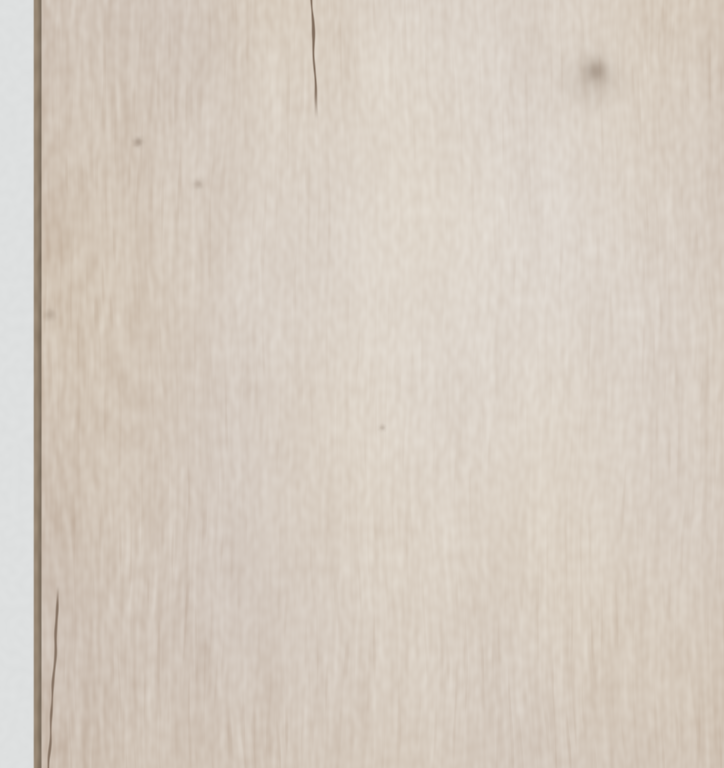
This texture is drawn by a Shadertoy shader. Its source:

```glsl
// Pale oak board beside a light wall strip, lit by a soft glow right of centre.
// Stretched gradient noise makes the fibres; contours of a warped field make the
// looping figure at the left, and a few knots and cracks are laid on top.

#define WALL_COLOR vec3(0.870, 0.878, 0.878)
#define EDGE_COLOR vec3(0.550, 0.490, 0.420)
#define DARK_WOOD  vec3(0.750, 0.680, 0.615)
#define PALE_WOOD  vec3(0.870, 0.835, 0.793)
#define CRACK_COLOR vec3(0.430, 0.350, 0.285)
#define WALL_END 0.044
#define WOOD_START 0.054
#define GLOW_CENTER vec2(0.60, 0.62)
#define GRAIN_CONTRAST 0.36
#define FIGURE_CONTRAST 0.13
#define MOTTLE_CONTRAST 0.20
#define SOFTNESS 0.0015

vec2 gradientAt(vec2 cell) {
    vec3 h = fract(cell.xyx * vec3(0.1031, 0.1030, 0.0973));
    h += dot(h, h.yzx + 33.33);
    float angle = 6.2832 * fract((h.x + h.y) * h.z);
    return vec2(cos(angle), sin(angle));
}

float gradientNoise(vec2 p) {
    vec2 i = floor(p), f = p - i;
    vec2 u = f * f * f * (f * (f * 6.0 - 15.0) + 10.0);
    vec2 e = vec2(1.0, 0.0);
    float a = dot(gradientAt(i), f);
    float b = dot(gradientAt(i + e.xy), f - e.xy);
    float c = dot(gradientAt(i + e.yx), f - e.yx);
    float d = dot(gradientAt(i + e.xx), f - e.xx);
    return mix(mix(a, b, u.x), mix(c, d, u.x), u.y);
}

// Soft round stain with a ragged rim
float knot(vec2 p, vec2 center, float radius) {
    vec2 d = (p - center) / radius;
    float rag = 0.5 * gradientNoise(p * 1.3 / radius);
    return exp(-1.6 * dot(d, d) * (1.0 + rag));
}

// Thin wavering split running between two heights
float crack(vec2 p, float x, float lean, float low, float high) {
    float wobble = 0.003 * gradientNoise(vec2(x * 90.0, p.y * 22.0));
    float away = abs(p.x - x - lean * (p.y - low) - wobble);
    float width = 0.0014 + 0.0012 * gradientNoise(vec2(7.3, p.y * 35.0));
    float span = smoothstep(low, low + 0.05, p.y) * (1.0 - smoothstep(high - 0.03, high, p.y));
    return span * (1.0 - smoothstep(width - SOFTNESS, width + SOFTNESS, away));
}

// Looping growth lines that fade out away from the left side
float figure(vec2 p) {
    float field = p.x * 30.0 + 4.5 * gradientNoise(p * vec2(9.0, 3.2) + 4.7)
                + 0.5 * gradientNoise(p * vec2(30.0, 14.0));
    float mask = 1.0 - smoothstep(0.12, 0.25, p.x);
    float strength = 0.65 + 0.9 * gradientNoise(p * vec2(14.0, 5.0) + 21.0);
    return mask * strength * sin(6.2832 * field);
}

// Long strands, fine fibres and short dark pores
float grain(vec2 p) {
    float strands = gradientNoise(vec2(p.x * 92.0, p.y * 5.0));
    float fibres = gradientNoise(vec2(p.x * 190.0, p.y * 17.0) + 31.0);
    float pores = smoothstep(0.15, 0.5, gradientNoise(vec2(p.x * 150.0, p.y * 11.0) + 57.0));
    return 0.55 * strands + 0.5 * fibres - 0.4 * pores + 0.03;
}

vec3 woodColor(vec2 p) {
    // Bend the fibres gently, more so near the figured side
    vec2 bent = p;
    bent.x += 0.016 * gradientNoise(p * vec2(4.0, 2.2) + 9.0);
    bent.x += 0.004 * gradientNoise(p * vec2(11.0, 7.0));

    // Broad lighting and wide bands of tone
    vec2 q = (p - GLOW_CENTER) * vec2(2.3, 1.4);
    float glow = exp(-dot(q, q));
    float tone = 0.38 + 0.66 * glow;
    tone += 0.13 * gradientNoise(vec2(bent.x * 13.0, p.y * 1.4) + 3.0);
    tone += 0.08 * gradientNoise(p * vec2(24.0, 8.0) + 14.0);

    // Grain is stronger in the shade, mottling is even
    float patches = 1.0 + 0.7 * gradientNoise(p * vec2(7.0, 4.0) + 40.0);
    tone += GRAIN_CONTRAST * patches * mix(1.25, 0.55, glow) * grain(bent);
    tone += MOTTLE_CONTRAST * gradientNoise(p * vec2(120.0, 60.0) + 70.0);
    tone += FIGURE_CONTRAST * figure(p);

    vec3 color = mix(DARK_WOOD, PALE_WOOD, tone);
    float warmth = gradientNoise(p * vec2(5.0, 2.5) + 80.0);
    color += warmth * vec3(0.008, 0.002, -0.016);

    // One large knot, then small specks
    float stain = 0.30 * knot(p, vec2(0.776, 0.908), 0.018);
    stain += 0.14 * knot(p, vec2(0.770, 0.895), 0.042);
    stain += 0.36 * knot(p, vec2(0.180, 0.815), 0.007);
    stain += 0.24 * knot(p, vec2(0.258, 0.760), 0.007);
    stain += 0.24 * knot(p, vec2(0.498, 0.443), 0.005);
    stain += 0.22 * knot(p, vec2(0.065, 0.590), 0.009);
    color = mix(color, CRACK_COLOR, stain);

    float splits = 0.85 * crack(p, 0.413, -0.045, 0.84, 1.10);
    splits += 0.75 * crack(p, 0.058, 0.055, -0.10, 0.24);
    return mix(color, CRACK_COLOR, splits);
}

void mainImage(out vec4 fragColor, in vec2 fragCoord) {
    vec2 p = fragCoord / iResolution.y;

    vec3 wall = WALL_COLOR + 0.012 * gradientNoise(p * 90.0);
    float across = (p.x - WALL_END) / (WOOD_START - WALL_END);
    vec3 edge = EDGE_COLOR * (1.08 - 0.22 * smoothstep(0.3, 1.0, across));
    edge += 0.05 * gradientNoise(p * vec2(150.0, 40.0));

    vec3 color = mix(wall, edge, smoothstep(-SOFTNESS, SOFTNESS, p.x - WALL_END));
    color = mix(color, woodColor(p), smoothstep(-SOFTNESS, SOFTNESS, p.x - WOOD_START));
    fragColor = vec4(color, 1.0);
}
```
